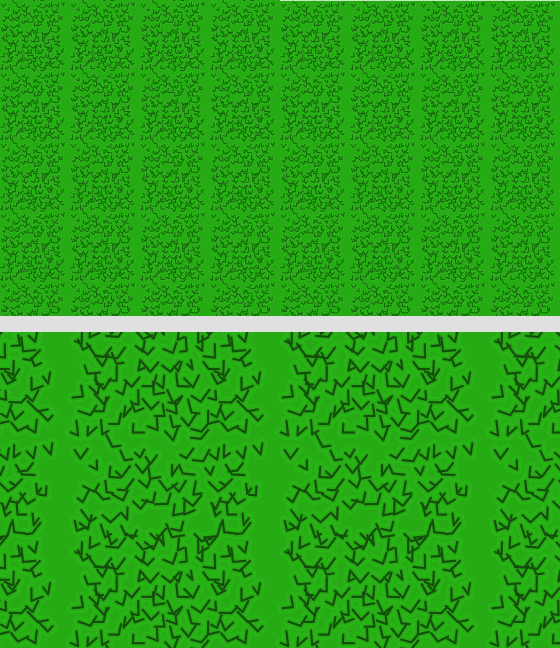
Top: the whole. Bottom: its middle third, enlarged.
This texture is drawn by a Shadertoy shader. Its source:

```glsl
// Draws a lawn of dark grass tufts on green, tiled 8 across and 4.5 down.

vec2 hash2(vec2 p) {
    vec3 q = fract(p.xyx * vec3(0.1031, 0.1030, 0.0973));
    q += dot(q, q.yzx + 33.33);
    return fract((q.xx + q.yz) * q.zy);
}

float segmentDistance(vec2 p, vec2 a, vec2 b) {
    vec2 ab = b - a;
    return length(p - a - ab * clamp(dot(p - a, ab) / dot(ab, ab), 0.0, 1.0));
}

// Two straight blades, one steep and one leaning, sharing a root.
float tuftDistance(vec2 p, vec2 seed) {
    vec2 shape = hash2(seed + 31.0);
    vec2 size = hash2(seed + 67.0);
    float side = size.x > 0.5 ? 1.0 : -1.0;
    float steep = mix(0.75, 1.75, shape.x);
    float lean = mix(-0.15, 1.0, shape.y);
    vec2 tall = vec2(-side * cos(steep), sin(steep)) * mix(0.04, 0.07, size.y);
    vec2 low = vec2(side * cos(lean), sin(lean)) * mix(0.03, 0.06, fract(size.x * 7.0));
    return min(segmentDistance(p, vec2(0.0), tall), segmentDistance(p, vec2(0.0), low));
}

// Chance of a tuft: thin along the tile's top and sides, full at lower left.
float tuftChance(vec2 p) {
    float sideGap = smoothstep(0.0, 0.07, p.x) * (1.0 - smoothstep(0.84, 0.94, p.x));
    float topGap = 1.0 - 0.65 * smoothstep(0.9, 0.96, p.y);
    float upper = smoothstep(0.45, 0.65, p.y);
    return mix(sideGap, 0.45 + 0.4 * sideGap, upper) * topGap;
}

// Distance to the nearest tuft in a wrapped grid of jittered cells.
float grassDistance(vec2 p) {
    const float cells = 14.0;
    vec2 cell = floor(p * cells);
    float nearest = 1.0;
    for (int y = -1; y <= 1; y++) {
        for (int x = -1; x <= 1; x++) {
            vec2 c = cell + vec2(x, y);
            vec2 seed = mod(c, cells) + 5.0;
            vec2 jitter = 0.1 + 0.8 * hash2(seed);
            vec2 home = (mod(c, cells) + jitter) / cells;
            if (hash2(seed + 113.0).x < tuftChance(home))
                nearest = min(nearest, tuftDistance(p - (c + jitter) / cells, seed));
        }
    }
    return nearest;
}

void mainImage(out vec4 fragColor, in vec2 fragCoord) {
    vec2 uv = fragCoord / iResolution.xy;
    float pixel = 4.5 / iResolution.y;
    vec2 tile = fract(vec2(uv.x * 8.0, uv.y * 4.5 + 0.5));
    float d = grassDistance(tile);

    // Lawn, with a faint bright rim beside each blade
    vec3 color = vec3(0.15, 0.67, 0.08);
    float rim = smoothstep(0.012, 0.018, d) * (1.0 - smoothstep(0.021, 0.029, d));
    color = mix(color, vec3(0.16, 0.72, 0.09), 0.8 * rim);

    // Thin dark blades
    float blade = clamp((0.0053 - d) / pixel + 0.5, 0.0, 1.0);
    color = mix(color, vec3(0.075, 0.31, 0.045), blade);

    // Hairline of white along the right half of the top edge
    float strip = clamp((uv.y - 0.9977) * iResolution.y + 0.5, 0.0, 1.0);
    strip *= clamp((uv.x - 0.5) * iResolution.x + 0.5, 0.0, 1.0);
    color = mix(color, vec3(1.0), strip);

    fragColor = vec4(color, 1.0);
}
```
